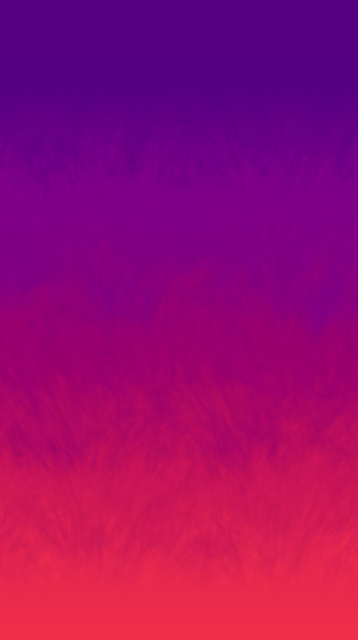
This background is drawn by a Shadertoy shader. Its source:

```glsl
// Smoky vertical gradient: violet at the top melting through magenta into coral red.

// Blend from one colour to the next between two heights.
vec3 rampStep(vec3 below, vec3 above, float low, float high, float height) {
    return mix(below, above, clamp((height - low) / (high - low), 0.0, 1.0));
}

// Colour of the backdrop at a given height, listed from bottom to top.
vec3 heatRamp(float height) {
    vec3 c = vec3(0.94, 0.18, 0.29);
    c = rampStep(c, vec3(0.91, 0.16, 0.30), 0.02, 0.08, height);
    c = rampStep(c, vec3(0.81, 0.10, 0.325), 0.08, 0.17, height);
    c = rampStep(c, vec3(0.77, 0.07, 0.34), 0.17, 0.26, height);
    c = rampStep(c, vec3(0.68, 0.03, 0.38), 0.26, 0.33, height);
    c = rampStep(c, vec3(0.61, 0.00, 0.42), 0.33, 0.40, height);
    c = rampStep(c, vec3(0.59, 0.00, 0.43), 0.40, 0.47, height);
    c = rampStep(c, vec3(0.51, 0.00, 0.50), 0.47, 0.57, height);
    c = rampStep(c, vec3(0.49, 0.00, 0.53), 0.57, 0.69, height);
    c = rampStep(c, vec3(0.41, 0.00, 0.52), 0.69, 0.77, height);
    c = rampStep(c, vec3(0.335, 0.00, 0.51), 0.77, 0.86, height);
    return rampStep(c, vec3(0.345, 0.00, 0.51), 0.86, 1.0, height);
}

// Pseudo-random point inside a unit cell.
vec2 hash2(vec2 cell) {
    vec3 q = fract(cell.xyx * vec3(0.1031, 0.1030, 0.0973));
    q += dot(q, q.yzx + 33.33);
    return fract((q.xx + q.yz) * q.zy);
}

// Cellular noise: distance to the nearest scattered point.
float cells(vec2 p) {
    vec2 base = floor(p);
    float nearest = 4.0;
    for (int y = -1; y <= 1; y++) {
        for (int x = -1; x <= 1; x++) {
            vec2 cell = base + vec2(x, y);
            vec2 d = cell + hash2(cell) - p;
            nearest = min(nearest, dot(d, d));
        }
    }
    return sqrt(nearest);
}

// Bend space with layered sines so that the billows curl.
vec2 curl(vec2 p, float amount) {
    for (int i = 0; i < 4; i++) {
        p += amount * sin(p.yx * vec2(1.3, 1.7) + vec2(1.7, 4.1) * float(i + 1));
        amount *= 0.8;
    }
    return p;
}

// Octaves of curled cells, roughly centred on zero.
float billows(vec2 p, float roughness) {
    mat2 turn = mat2(0.80, 0.60, -0.60, 0.80);
    float sum = 0.0;
    float weight = 1.0;
    for (int i = 0; i < 5; i++) {
        sum += weight * (cells(p + 0.35 * sin(p.yx * 2.3)) - 0.5);
        p = turn * p * 1.9 + vec2(5.3, 2.7);
        weight *= roughness;
    }
    return sum;
}

// Soft elliptical patch with its peak at the centre.
float patchAt(vec2 p, vec2 centre, vec2 radius) {
    vec2 d = (p - centre) / radius;
    return exp(-dot(d, d));
}

// Cool patches lift the ramp, warm patches lower it.
float patches(vec2 p) {
    float cool = 0.050 * patchAt(p, vec2(0.67, 0.31), vec2(0.13, 0.045))
               + 0.045 * patchAt(p, vec2(0.18, 0.29), vec2(0.20, 0.035))
               + 0.050 * patchAt(p, vec2(0.34, 0.53), vec2(0.09, 0.045))
               + 0.055 * patchAt(p, vec2(0.92, 0.52), vec2(0.13, 0.045))
               + 0.035 * patchAt(p, vec2(0.06, 0.58), vec2(0.11, 0.040))
               + 0.035 * patchAt(p, vec2(0.56, 0.14), vec2(0.10, 0.035))
               + 0.030 * patchAt(p, vec2(0.30, 0.15), vec2(0.14, 0.030));
    float warm = 0.025 * patchAt(p, vec2(0.54, 0.56), vec2(0.09, 0.050))
               + 0.035 * patchAt(p, vec2(0.04, 0.24), vec2(0.13, 0.040))
               + 0.035 * patchAt(p, vec2(0.66, 0.17), vec2(0.08, 0.030))
               + 0.025 * patchAt(p, vec2(0.60, 0.37), vec2(0.14, 0.040))
               + 0.025 * patchAt(p, vec2(0.27, 0.60), vec2(0.10, 0.050));
    return cool - warm;
}

void mainImage(out vec4 fragColor, in vec2 fragCoord) {
    vec2 uv = fragCoord / iResolution.xy;
    vec2 p = fragCoord / iResolution.y;

    // Smoke fades out toward the calm bands at both ends.
    float smoke = smoothstep(0.05, 0.15, uv.y) * (1.0 - smoothstep(0.74, 0.90, uv.y));
    vec2 flow = curl(p * vec2(14.0, 9.0), 0.45);
    float broad = billows(flow, 0.6);
    float fine = billows(flow * 2.9 + 7.0, 0.75);

    // Thin bright strands where a fine layer crosses its middle.
    float strand = exp(-50.0 * fine * fine) * smoothstep(-0.1, 0.4, broad);

    // Displace the ramp, then add a faint grain of light and shade.
    float shift = patches(uv) + smoke * (0.050 * broad + 0.030 * fine - 0.010 * strand);
    vec3 color = heatRamp(uv.y + shift);
    color *= 1.0 - 0.035 * smoke * fine;

    fragColor = vec4(clamp(color, 0.0, 1.0), 1.0);
}
```
